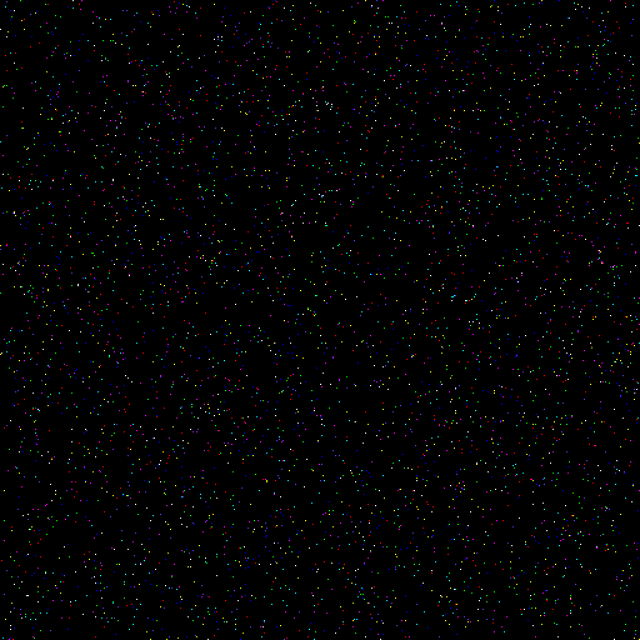
This texture is drawn by a Shadertoy shader. Its source:

```glsl
// Sparse one-cell specks in bright primary colours scattered over black.
#define CELLS 512.0                  // grid cells along the canvas height
#define DENSITY 0.018                // share of cells holding a speck
#define SEED 17u
#define BACKGROUND vec3(0.0)
#define VIOLET vec3(0.42, 0.22, 1.0)

// Integer hash (PCG 3D) giving three values in 0..1
vec3 hash3(uvec3 v) {
    v = v * 1664525u + 1013904223u;
    v.x += v.y * v.z; v.y += v.z * v.x; v.z += v.x * v.y;
    v ^= v >> 16u;
    v.x += v.y * v.z; v.y += v.z * v.x; v.z += v.x * v.y;
    return vec3(v >> 8u) / 16777216.0;
}

// The seven lit corners of the RGB cube, with violet in place of black
vec3 speckColor(float pick) {
    int corner = int(pick * 8.0);
    if (corner == 0) return VIOLET;
    return vec3(corner & 1, (corner >> 1) & 1, (corner >> 2) & 1);
}

// Colour of one grid cell
vec3 cellColor(vec2 cell) {
    vec3 random = hash3(uvec3(uvec2(ivec2(cell) + 8), SEED));
    return random.x < DENSITY ? speckColor(random.y) : BACKGROUND;
}

void mainImage(out vec4 fragColor, in vec2 fragCoord) {
    float pixelSize = CELLS / iResolution.y;
    vec2 position = fragCoord * pixelSize;
    vec2 pixelMin = position - 0.5 * pixelSize;
    vec2 pixelMax = position + 0.5 * pixelSize;

    // Weight each nearby cell by the area of the pixel that it covers
    vec3 color = vec3(0.0);
    float total = 0.0;
    for (int y = -1; y <= 1; y++) {
        for (int x = -1; x <= 1; x++) {
            vec2 cell = floor(position) + vec2(x, y);
            vec2 overlap = max(min(cell + 1.0, pixelMax) - max(cell, pixelMin), 0.0);
            float area = overlap.x * overlap.y;
            color += area * cellColor(cell);
            total += area;
        }
    }
    fragColor = vec4(color / total, 1.0);
}
```
